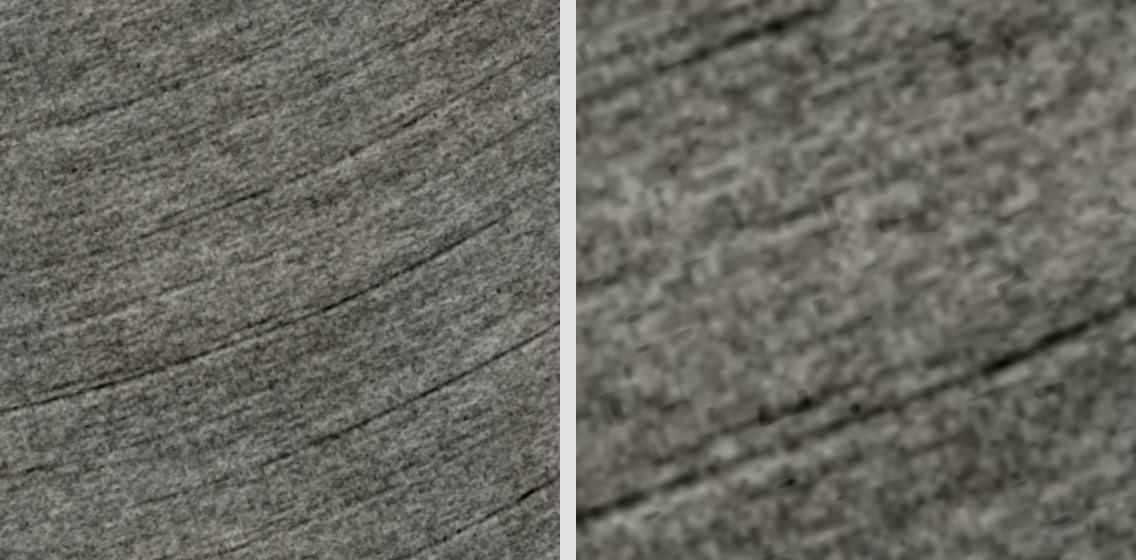
Left, the full canvas; right, a detail of the centre.
Reproduce this texture procedurally as a Shadertoy shader.

```glsl
// Grey, gritty ground crossed by fine furrows that sweep up to the right.
// A bent coordinate follows the furrows; value noise stretched along it gives
// streaks, finer noise gives the grain, and a loop cuts the dark broken grooves.

float hash(vec2 p) {
    return fract(sin(dot(p, vec2(127.1, 311.7))) * 43758.5453);
}

// Smooth value noise, centred on zero
float noise(vec2 p) {
    vec2 cell = floor(p);
    vec2 f = fract(p);
    f = f * f * (3.0 - 2.0 * f);
    float low = mix(hash(cell), hash(cell + vec2(1.0, 0.0)), f.x);
    float high = mix(hash(cell + vec2(0.0, 1.0)), hash(cell + vec2(1.0, 1.0)), f.x);
    return mix(low, high, f.y) - 0.5;
}

float bump(float d, float width) {
    return exp(-d * d / (width * width));
}

// Dark grooves with a pale ridge below each; even ones are deeper
float furrows(float along, float across) {
    float tone = 0.0;
    for (int i = -3; i <= 8; i++) {
        float id = float(i);
        float even = 1.0 - mod(id + 4.0, 2.0);
        float d = across - 0.035 - 0.12 * id - 0.02 * (hash(vec2(id, 5.0)) - 0.5);
        float reach = smoothstep(-0.3, 0.15, noise(vec2(along * 3.0, id * 7.0 + 40.0)) + 0.12 * even);
        float dashes = 0.65 + 0.8 * noise(vec2(along * 34.0, id * 3.0 + 90.0));
        float depth = mix(0.13, 0.27, even) * (1.0 - 0.4 * smoothstep(0.55, 0.8, across));
        tone -= depth * reach * dashes * bump(d, 0.0045);
        tone += 0.06 * reach * bump(d + 0.011, 0.006);

        // Shallower twin groove beside some furrows
        float twin = step(0.4, hash(vec2(id, 11.0)));
        float twinDashes = 0.6 + noise(vec2(along * 30.0, id * 3.0 + 150.0));
        tone -= 0.12 * twin * reach * twinDashes * bump(d - 0.019, 0.004);
    }
    return tone;
}

void mainImage(out vec4 fragColor, in vec2 fragCoord) {
    vec2 uv = fragCoord / iResolution.y;

    // Bent coordinate: constant along each furrow
    float along = uv.x;
    float across = uv.y - uv.x * (0.18 + 0.1 * uv.y + 0.16 * uv.x);
    across += 0.006 * noise(vec2(along * 5.0, across * 4.0 + 20.0));

    // Broad patches of light and shade
    float tone = 0.403 + 0.06 * noise(uv * 3.5 + 7.0);
    tone += 0.025 * bump(across - 0.42, 0.2);

    // Streaks, from long and soft to short and crisp
    tone += 0.07 * noise(vec2(along * 3.0, across * 28.0 + 60.0));
    tone += 0.09 * noise(vec2(along * 7.0, across * 70.0 + 130.0));
    tone += 0.12 * noise(vec2(along * 30.0, across * 105.0 + 210.0));
    tone += furrows(along, across);

    // Grain, turned to lie with the furrows
    vec2 turned = mat2(0.94, -0.34, 0.34, 0.94) * uv;
    tone += 0.20 * noise(turned * vec2(105.0, 135.0) + 300.0);
    tone += 0.16 * noise(turned.yx * vec2(215.0, 190.0) + 500.0);

    // Scattered dark pits
    float pit = noise(turned * vec2(75.0, 105.0) + 800.0);
    tone -= 0.12 * smoothstep(0.32, 0.46, pit);

    // Olive grey with faint warm and cool drift
    vec3 color = vec3(tone + 0.003, tone + 0.002, tone - 0.025);
    float drift = noise(uv * 5.0 + 31.0) + 0.6 * noise(uv * 45.0 + 77.0);
    color += vec3(0.014, 0.002, -0.014) * drift;
    fragColor = vec4(clamp(color, 0.04, 0.75), 1.0);
}
```
